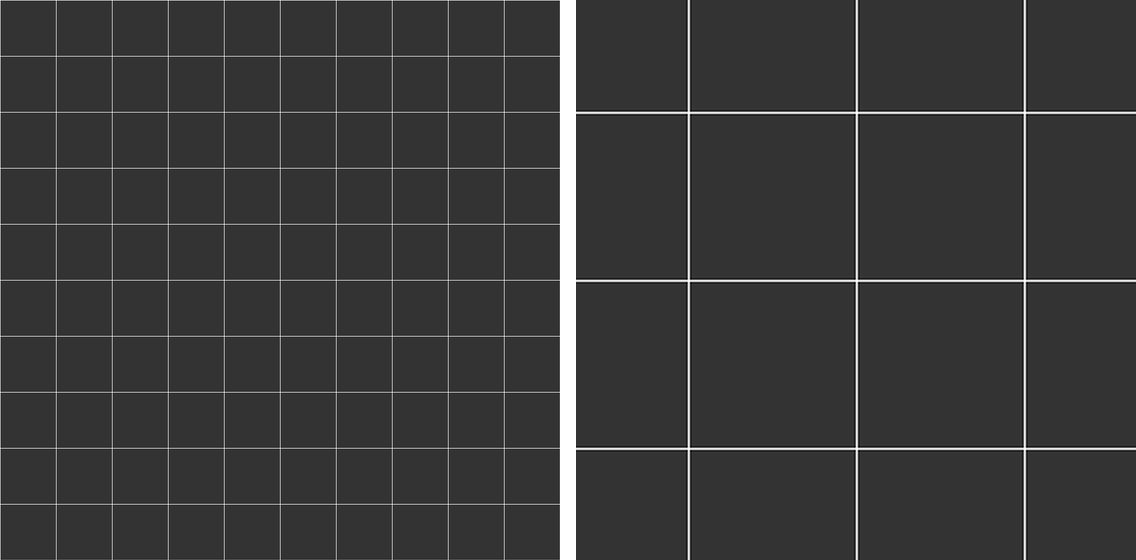
Left, the full canvas; right, a detail of the centre.
This pattern is drawn by a WebGL 1 fragment shader. Its source:

```glsl
precision highp float;

// A plain square grid of hairline white rules on flat dark grey.
// Each rule is resolved by a windowed-sinc pixel filter, which keeps thin
// lines crisp and leaves a faint darker fringe beside them.

#define CELLS 10.0               // repeats across and down
#define LINE_WIDTH 0.001         // rule thickness, as a share of the canvas
#define FILTER_LOBES 3.0         // filter reach, in samples
#define GROUND_COLOR vec3(0.2)
#define LINE_COLOR vec3(1.0)

uniform vec2 u_resolution;

const float PI = 3.14159;

float sinc(float x) {
  float a = PI * x;
  return abs(a) < 0.001 ? 1.0 : sin(a) / a;
}

float lanczos(float x) {
  return abs(x) < FILTER_LOBES ? sinc(x) * sinc(x / FILTER_LOBES) : 0.0;
}

// Filtered coverage of the repeating rule along one axis.
float ruleCoverage(float position, float pixel) {
  // Signed distance to the nearest rule centre, wrapping at the canvas edge.
  float offset = position - 0.5 * LINE_WIDTH;
  float distanceToRule = (fract(offset * CELLS + 0.5) - 0.5) / CELLS;
  float filterStep = max(pixel, LINE_WIDTH);
  return LINE_WIDTH / filterStep * lanczos(distanceToRule / filterStep);
}

void main() {
  vec2 pixel = 1.0 / u_resolution;
  vec2 uv = gl_FragCoord.xy * pixel;

  // Rules start at the left and top sides of their cells.
  float vertical = ruleCoverage(uv.x, pixel.x);
  float horizontal = ruleCoverage(1.0 - uv.y, pixel.y);

  // Union of both directions, so crossings do not double up.
  float grid = 1.0 - (1.0 - vertical) * (1.0 - horizontal);
  vec3 color = mix(GROUND_COLOR, LINE_COLOR, grid);
  gl_FragColor = vec4(clamp(color, 0.0, 1.0), 1.0);
}
```
